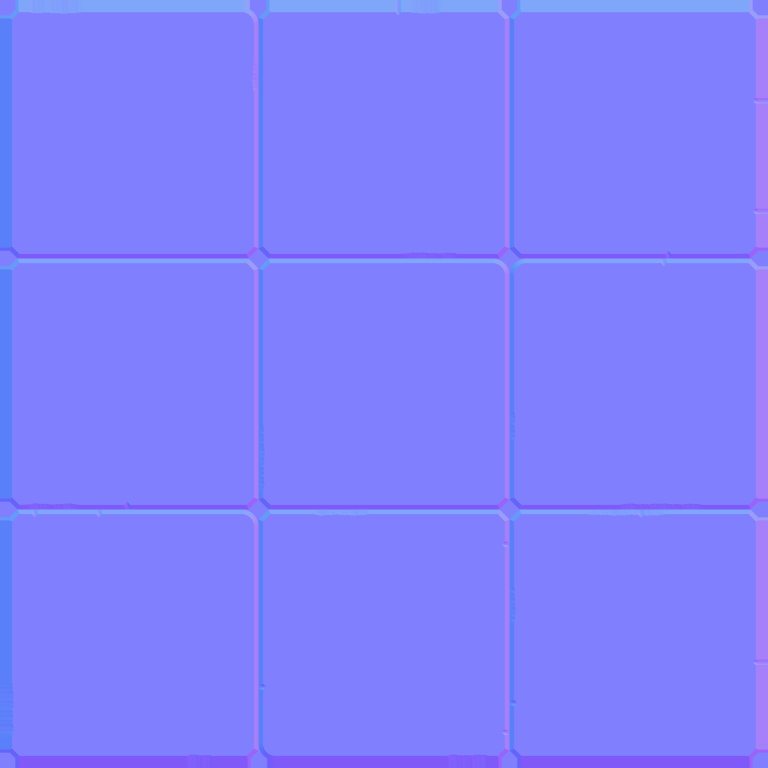
A WebGL 1 fragment shader for this texture map:

```glsl
precision highp float;
// Tangent-space normal map of a 3 by 3 grid of bevelled square tiles with worn edges.

uniform vec2 u_resolution;

const float TILES = 3.0;          // repeats across and down
const float PITCH = 0.3268;       // tile spacing; the rest is an outer margin
const float BEVEL = 0.0060;       // width of the sloped rim
const float SLOPE = 0.314;        // steepness of the rim
const float CORNER_CUT = 0.0130;  // chamfer length along the two edges combined
const float CORNER_RADIUS = 0.0220;
const float ROUNDED_SHARE = 0.16; // share of corners rounded instead of cut
const float MARGIN_INSET = 0.0022;
const float PATCH_SHARE = 0.38;   // share of edges with a worn stretch
const float PATCH_DEPTH = 0.0020;
const float CHIP_SHARE = 0.045;   // share of edge cells with a chip
const float CHIP_DEPTH = 0.0036;
const float CHIP_CELLS = 6.0;     // cells per half edge

float hash(vec2 p) {
  vec3 q = fract(vec3(p.xyx) * 0.1031 + 0.37);
  q += dot(q, q.yzx + 33.33);
  return fract((q.x + q.y) * q.z);
}

// Signed distance to the tile outline, negative inside.
float tileDistance(vec2 p, vec2 id) {
  vec2 a = abs(p);
  float halfSide = 0.5 * PITCH;
  float box = max(a.x, a.y) - halfSide;
  float cut = (a.x + a.y - PITCH + CORNER_CUT) * 0.70711;
  float chamfered = max(box, cut);

  vec2 m = a - halfSide + CORNER_RADIUS;
  float rounded = length(max(m, 0.0)) + min(max(m.x, m.y), 0.0) - CORNER_RADIUS;

  vec2 corner = step(0.0, p);
  float pick = hash(id * 5.0 + corner * 2.0 + 61.0);
  return pick < ROUNDED_SHARE ? rounded : chamfered;
}

// Extra rim width along one edge; s runs from -1 to 1.
float edgeWear(float s, float seed) {
  // One ragged stretch
  float center = mix(-0.7, 0.7, hash(vec2(seed, 1.0)));
  float reach = mix(0.10, 0.35, hash(vec2(seed, 2.0)));
  float patchMask = 1.0 - smoothstep(reach * 0.75, reach, abs(s - center));
  patchMask *= step(hash(vec2(seed, 3.0)), PATCH_SHARE);
  float ragged = 0.6 + 0.25 * sin(s * 23.0 + seed)
               + 0.15 * sin(s * 71.0 + seed * 2.3)
               + 0.10 * sin(s * 167.0 + seed * 4.1);

  // Scattered chips, one jittered site per cell
  float cell = floor(s * CHIP_CELLS);
  float site = mix(0.25, 0.75, hash(vec2(cell + 40.0, seed + 7.0)));
  float away = abs(fract(s * CHIP_CELLS) - site);
  float chip = 1.0 - smoothstep(0.02, 0.14, away);
  chip *= step(hash(vec2(cell + 80.0, seed + 13.0)), CHIP_SHARE);

  float fade = 1.0 - smoothstep(0.78, 0.90, abs(s));
  return fade * (PATCH_DEPTH * patchMask * ragged + CHIP_DEPTH * chip);
}

// Height of the tiled surface around the canvas centre.
float surfaceHeight(vec2 p) {
  vec2 id = floor(p / PITCH + 0.5);
  vec2 local = p - id * PITCH;
  bool upright = abs(local.x) > abs(local.y);
  float along = (upright ? local.y : local.x) / (0.5 * PITCH);
  float side = upright ? step(0.0, local.x) : 2.0 + step(0.0, local.y);
  float seed = dot(id + 2.0, vec2(17.0, 53.0)) + side * 11.0;

  float rim = BEVEL + edgeWear(along, seed);
  return SLOPE * BEVEL * clamp(-tileDistance(local, id) / rim, 0.0, 1.0);
}

void main() {
  vec2 p = gl_FragCoord.xy / u_resolution - 0.5;
  vec2 e = 0.5 / u_resolution;

  // The outermost rims stretch straight out to the canvas border
  vec2 limit = vec2(0.5 * TILES * PITCH - MARGIN_INSET) - e;
  p = clamp(p, -limit, limit);

  // Differences one pixel wide also smooth the edges
  vec2 gradient = vec2(
    surfaceHeight(p + vec2(e.x, 0.0)) - surfaceHeight(p - vec2(e.x, 0.0)),
    surfaceHeight(p + vec2(0.0, e.y)) - surfaceHeight(p - vec2(0.0, e.y))
  ) / (2.0 * e);

  vec3 normal = normalize(vec3(-gradient, 1.0));
  gl_FragColor = vec4(0.5 + 0.5 * normal, 1.0);
}
```
